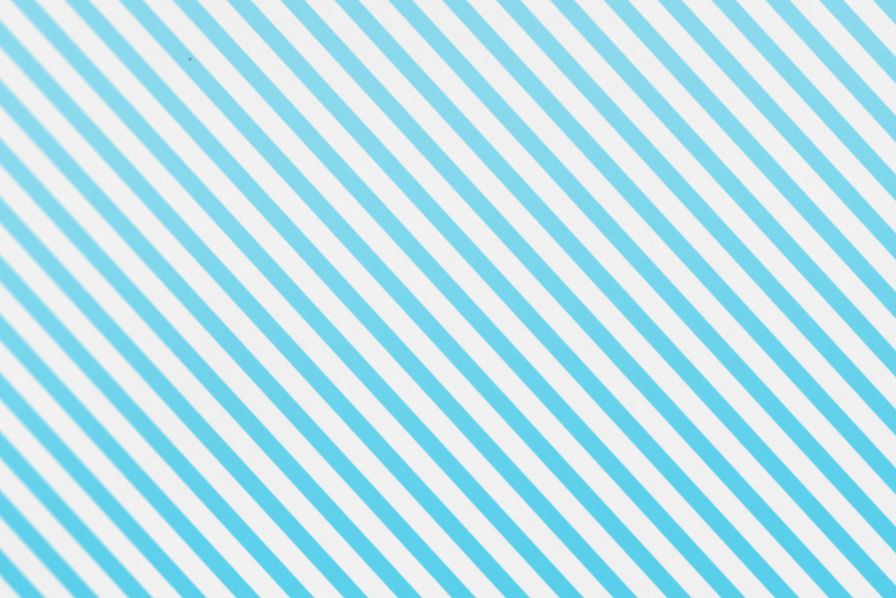
This pattern is drawn by a Shadertoy shader. Its source:

```glsl
const float PERIOD = 0.0901;       // horizontal spacing of the stripes, in canvas heights
const float DUTY = 0.45;           // share of a period that is inked
const float SLOPE = 1.09;          // fall of a stripe per unit of width
const float FIRST_CENTER = 0.2189; // where one stripe center meets the top edge

const vec3 PAPER = vec3(0.942, 0.941, 0.942);
const vec3 INK_PALE = vec3(0.545, 0.850, 0.925);
const vec3 INK_DEEP = vec3(0.350, 0.810, 0.918);

float hash(vec2 cell) {
    vec3 q = fract(vec3(cell.xyx) * 0.1031);
    q += dot(q, q.yzx + 33.33);
    return fract((q.x + q.y) * q.z);
}

float valueNoise(vec2 p) {
    vec2 cell = floor(p);
    vec2 f = fract(p);
    f = f * f * (3.0 - 2.0 * f);
    float low = mix(hash(cell), hash(cell + vec2(1.0, 0.0)), f.x);
    float high = mix(hash(cell + vec2(0.0, 1.0)), hash(cell + vec2(1.0, 1.0)), f.x);
    return mix(low, high, f.y);
}

// Signed distance to the nearest diagonal stripe, negative inside
float stripeDistance(vec2 p, float period, float duty, float slope, float center) {
    float across = p.x - (1.0 - p.y) / slope - center;
    float offset = abs(fract(across / period + 0.5) - 0.5) * period;
    return (offset - 0.5 * duty * period) * slope / sqrt(1.0 + slope * slope);
}

float coverage(float dist, float softness) {
    return 1.0 - smoothstep(-softness, softness, dist);
}

// Ink deepens toward the bottom and the right
vec3 inkColor(vec2 uv) {
    float depth = smoothstep(0.15, 1.15, 1.0 - uv.y + 0.2 * uv.x);
    return mix(INK_PALE, INK_DEEP, depth);
}

void mainImage(out vec4 fragColor, in vec2 fragCoord) {
    vec2 uv = fragCoord / iResolution.xy;
    vec2 p = fragCoord / iResolution.y;
    float pixel = 1.0 / iResolution.y;

    // Focus softens toward the left edge
    float blur = 0.0012 + 0.0035 * (1.0 - smoothstep(0.0, 0.3, uv.x));
    float dist = stripeDistance(p, PERIOD, DUTY, SLOPE, FIRST_CENTER);
    float ink = coverage(dist, blur + 0.75 * pixel);
    vec3 color = mix(PAPER, inkColor(uv), ink);

    // Fine paper grain and faint uneven light
    color += 0.014 * (valueNoise(p * 190.0) - 0.5);
    color += 0.010 * (valueNoise(p * 3.0) - 0.5);

    // One small dark fleck
    float fleck = coverage(length(p - vec2(0.318, 0.901)) - 0.002, 0.001 + pixel);
    color = mix(color, vec3(0.25, 0.45, 0.52), 0.7 * fleck);

    fragColor = vec4(color, 1.0);
}
```
